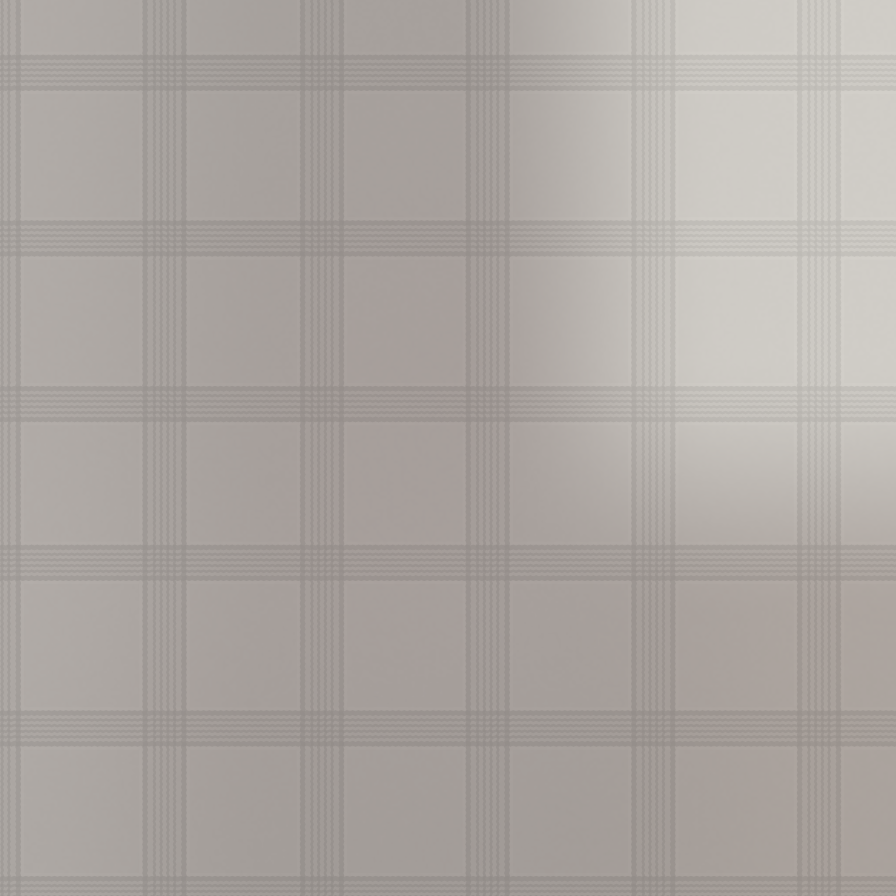
A WebGL 1 fragment shader for this pattern:

```glsl
precision highp float;
// Soft grey checked wallpaper: bands of fine zigzag pinstripes cross on a warm
// ground. Each band is a repeated line profile; a diffuse patch of light and
// slow value noise shade the whole sheet.
uniform vec2 u_resolution;

float hash(vec2 p) {
  return fract(sin(dot(p, vec2(127.1, 311.7))) * 43758.5);
}

float valueNoise(vec2 p) {
  vec2 cell = floor(p), f = fract(p);
  f = f * f * (3.0 - 2.0 * f);
  return mix(mix(hash(cell), hash(cell + vec2(1.0, 0.0)), f.x),
             mix(hash(cell + vec2(0.0, 1.0)), hash(cell + 1.0), f.x), f.y);
}

// Smooth coverage of a stripe whose centre lies at distance d.
float stripe(float d, float halfWidth) {
  float aa = 0.6 / u_resolution.y;
  return 1.0 - smoothstep(halfWidth - aa, halfWidth + aa, abs(d));
}

// Signed distance to the nearest band centre.
float repeatBand(float p, float centre) {
  return mod(p - centre + 0.09245, 0.1849) - 0.09245;
}

// Lightly tinted band: a heavy stripe on each side and four thin ones between.
float band(float across, float along, float halfBand, float pitch) {
  float zigzag = abs(fract(along / 0.0064) - 0.5) * 4.0 - 1.0;
  float d = abs(across + 0.0006 * zigzag);
  float edge = stripe(d - halfBand + 0.0031, 0.0027);
  float thin = stripe((fract(d / pitch) - 0.5) * pitch, 0.0015)
             * step(d, 2.0 * pitch);
  return 0.14 * stripe(across, halfBand) + 0.62 * max(edge, thin);
}

void main() {
  vec2 uv = gl_FragCoord.xy / u_resolution;

  // One column and one row are slightly narrow, as where sheets join.
  float x = uv.x + 0.0091 * step(0.27, uv.x);
  float y = uv.y - 0.0078 * (1.0 - step(0.46, uv.y));
  float dx = repeatBand(x, 0.1836);
  float dy = repeatBand(y, 0.1792);
  float vertical = band(dx, uv.y, 0.0247, 0.0075);
  float horizontal = band(dy, uv.x, 0.0202, 0.0063);
  float ink = max(vertical, horizontal) + 0.4 * min(vertical, horizontal);

  // Ground: paler at the left edge, a little darker low down.
  float tone = mix(0.692, 0.653, smoothstep(0.0, 0.32, uv.x));
  tone += 0.025 * smoothstep(0.62, 0.95, uv.x);
  tone -= 0.014 * (1.0 - smoothstep(0.0, 0.4, uv.y));

  // Pinkish bloom in the lower middle, browner toward the right.
  float pink = exp(-dot((uv - vec2(0.48, 0.45)) * vec2(2.6, 1.9),
                        (uv - vec2(0.48, 0.45)) * vec2(2.6, 1.9)));
  pink += 0.3 * (valueNoise(uv * 5.0 + 3.0) - 0.5);
  float brown = smoothstep(0.55, 0.95, uv.x) * (1.0 - smoothstep(0.3, 0.6, uv.y));
  vec3 ground = tone - vec3(0.0, 0.019, 0.035) - pink * vec3(0.0, 0.011, 0.01)
              - brown * vec3(0.0, 0.009, 0.015);

  // Diffuse light entering from the upper right, softer along its lower side.
  float light = smoothstep(0.53, 0.83, uv.x + 0.03 * uv.y)
              * smoothstep(0.31, 0.61, uv.y);
  light *= 0.93 + 0.07 * smoothstep(0.7, 1.0, uv.x);
  vec3 color = mix(ground, vec3(0.814, 0.802, 0.779), light);

  // Faint pale rim beside the bands, then the stripes and fine grain.
  float rim = max(stripe(abs(dx) - 0.0265, 0.0016), stripe(abs(dy) - 0.022, 0.0016));
  color *= 1.0 + 0.012 * rim * (1.0 - min(ink * 2.0, 1.0));
  color *= 1.0 - ink * mix(0.094, 0.075, light);
  color += 0.005 * (valueNoise(uv * 256.0) - 0.5);
  gl_FragColor = vec4(color, 1.0);
}
```
